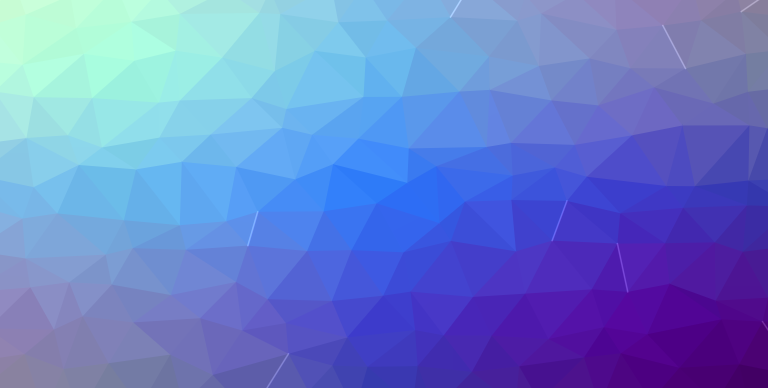
A Shadertoy shader for this background:

```glsl
// A low-poly mesh running from mint through bright blue to deep violet.
// Grid points are jittered, each quad is split along its shorter diagonal, and
// every facet takes one flat colour: the mean of two ramps, across and down.

const vec2 GRID_COUNT  = vec2(15.0, 10.15);  // cells across and up the canvas
const vec2 GRID_OFFSET = vec2(0.3, 0.58);    // shift of the mesh, in cells
const float JITTER     = 0.68;               // point scatter, in cells
const float GLINT_RATE = 0.045;              // share of quads with a bright seam

const vec3 RAMP[7] = vec3[7](
    vec3(0.80, 1.00, 0.84),   // pale mint
    vec3(0.65, 1.00, 0.87),   // mint
    vec3(0.47, 0.74, 0.94),   // sky
    vec3(0.15, 0.46, 0.99),   // bright blue
    vec3(0.29, 0.23, 0.78),   // indigo
    vec3(0.33, 0.00, 0.60),   // violet
    vec3(0.27, 0.00, 0.39));  // dark plum

vec2 hash2(vec2 p) {
    vec3 q = fract(p.xyx * vec3(0.1031, 0.1030, 0.0973));
    q += dot(q, q.yzx + 33.33);
    return fract((q.xx + q.yz) * q.zy);
}

vec3 ramp(float t) {
    float x = clamp(t, 0.0, 1.0) * 6.0;
    int i = min(int(x), 5);
    return mix(RAMP[i], RAMP[i + 1], x - float(i));
}

// Colour at a canvas position given from 0 to 1 on both axes
vec3 fieldColor(vec2 uv) {
    return 0.5 * (ramp(uv.x) + ramp(1.0 - uv.y));
}

// Jittered mesh point; odd rows are shifted by half a cell
vec2 meshPoint(vec2 id, vec2 cellSize) {
    float stagger = 0.5 * mod(id.y, 2.0);
    vec2 scatter = JITTER * (hash2(id + 17.0) - 0.5);
    return (id + GRID_OFFSET + vec2(stagger, 0.0) + scatter) * cellSize;
}

// Signed distance to the line a-b, positive on its left
float sideDistance(vec2 p, vec2 a, vec2 b) {
    vec2 e = b - a, v = p - a;
    return (e.x * v.y - e.y * v.x) / length(e);
}

float segmentDistance(vec2 p, vec2 a, vec2 b) {
    vec2 e = b - a, v = p - a;
    return length(v - e * clamp(dot(v, e) / dot(e, e), 0.0, 1.0));
}

// Smoothed coverage of a counter-clockwise triangle
float coverage(vec2 p, vec2 a, vec2 b, vec2 c, float soft) {
    float d = min(sideDistance(p, a, b),
              min(sideDistance(p, b, c), sideDistance(p, c, a)));
    return clamp(d / soft + 0.5, 0.0, 1.0);
}

// Facet colour with its coverage as weight
vec4 facet(vec2 p, vec2 a, vec2 b, vec2 c, vec2 extent, float soft, float tint) {
    vec3 color = fieldColor((a + b + c) / (3.0 * extent)) + 0.03 * (tint - 0.5);
    return vec4(color, 1.0) * coverage(p, a, b, c, soft);
}

void mainImage(out vec4 fragColor, in vec2 fragCoord) {
    vec2 extent = vec2(iResolution.x / iResolution.y, 1.0);
    vec2 p = fragCoord / iResolution.y;
    float soft = 1.0 / iResolution.y;
    vec2 cellSize = extent / GRID_COUNT;
    vec2 base = floor(p / cellSize - GRID_OFFSET);

    vec4 total = 0.001 * vec4(fieldColor(p / extent), 1.0);
    float glint = 0.0;

    for (int j = -1; j <= 1; j++)
    for (int i = -1; i <= 1; i++) {
        vec2 id = base + vec2(i, j);
        vec2 a = meshPoint(id, cellSize);
        vec2 b = meshPoint(id + vec2(1, 0), cellSize);
        vec2 c = meshPoint(id + vec2(1, 1), cellSize);
        vec2 d = meshPoint(id + vec2(0, 1), cellSize);

        // Turn the quad so that a-c is the shorter diagonal
        if (distance(b, d) < distance(a, c)) {
            vec2 first = a;
            a = b; b = c; c = d; d = first;
        }

        vec2 tint = hash2(id + 71.0);
        total += facet(p, a, b, c, extent, soft, tint.x);
        total += facet(p, a, c, d, extent, soft, tint.y);

        // Rare hairline seams that catch the light
        float chosen = step(hash2(id + 143.0).x, GLINT_RATE);
        float line = 1.0 - smoothstep(0.0, 0.0012 + soft, segmentDistance(p, a, c));
        glint = max(glint, chosen * line);
    }

    vec3 color = total.rgb / total.a;
    fragColor = vec4(clamp(color + 0.16 * glint, 0.0, 1.0), 1.0);
}
```
